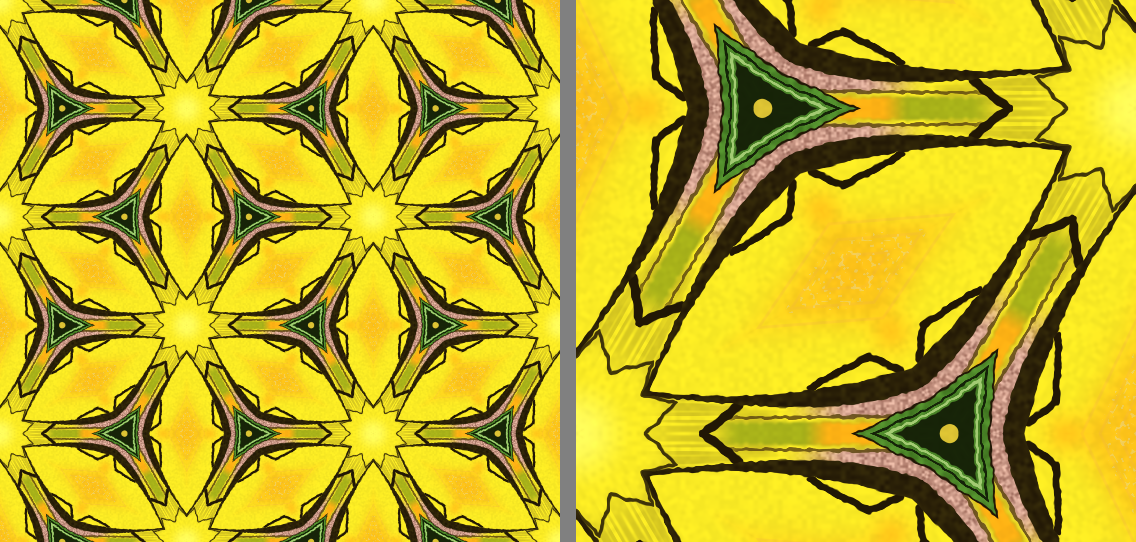
Left, the full canvas; right, a detail of the centre.
A WebGL 2 fragment shader for this pattern:

```glsl
#version 300 es
precision highp float;
uniform vec2 u_resolution;
out vec4 outColor;

const vec3 INK = vec3(0.13, 0.09, 0.02);
const vec3 YELLOW = vec3(0.98, 0.92, 0.14);
const vec3 ORANGE = vec3(1.0, 0.70, 0.08);
const vec3 PALE = vec3(0.90, 0.84, 0.55);
const vec3 GREEN = vec3(0.36, 0.62, 0.20);

float hash(vec2 p) {
  vec3 q = fract(p.xyx * 0.1031);
  q += dot(q, q.yzx + 33.33);
  return fract((q.x + q.y) * q.z);
}

float noise(vec2 p) {
  vec2 i = floor(p), f = fract(p);
  f = f * f * (3.0 - 2.0 * f);
  return mix(mix(hash(i), hash(i + vec2(1, 0)), f.x),
             mix(hash(i + vec2(0, 1)), hash(i + vec2(1, 1)), f.x), f.y);
}

float segment(vec2 p, vec2 a, vec2 b) {
  vec2 d = b - a;
  return length(p - a - d * clamp(dot(p - a, d) / dot(d, d), 0.0, 1.0));
}

// Hexagonal cell around the nearest star, folded into a 30 degree wedge
vec2 kaleidoscope(vec2 p) {
  vec2 cell = vec2(512.0, 295.6);
  vec2 a = mod(p, cell) - 0.5 * cell;
  vec2 b = mod(p + 0.5 * cell, cell) - 0.5 * cell;
  p = abs(dot(a, a) < dot(b, b) ? a : b);
  vec2 mirror = vec2(-0.5, 0.866);
  p -= 2.0 * max(dot(p, mirror), 0.0) * mirror;
  return vec2(p.x, abs(p.y));
}

void main() {
  float aa = 768.0 / u_resolution.x * 0.7;
  vec2 canvas = gl_FragCoord.xy / u_resolution * vec2(768.0, 739.0);
  vec2 p = kaleidoscope(canvas + vec2(0.0, 147.8));
  float grain = noise(p * 0.45);
  float speck = noise(p * 0.8 + 40.0);
  vec2 w = p + 1.2 * vec2(noise(p * 0.22 + 9.0) - 0.5, grain - 0.5);

  // Petal: orange heart, faint nested diamonds, pale rim
  vec2 heart = vec2(148.0 - dot(p, vec2(0.866, 0.5)), abs(dot(p, vec2(0.5, -0.866))));
  float diamond = heart.x / 52.0 + heart.y / 25.0;
  float glow = 1.0 - smoothstep(0.1, 1.7, diamond + 0.35 * (noise(p * 0.09) - 0.5));
  vec3 color = mix(YELLOW, ORANGE, 0.72 * glow);
  float ring = smoothstep(0.7, 1.0, cos(diamond * 19.0));
  color = mix(color, vec3(0.96, 0.72, 0.25), 0.3 * ring * step(diamond, 1.1));
  color = mix(color, ORANGE, 0.6 * exp(-dot(heart - vec2(0, 32), heart - vec2(0, 32)) / 90.0));
  color = mix(color, PALE, 0.5 * smoothstep(0.72, 0.85, speck) * step(diamond, 0.75));

  // Ears beside each triangle
  float ear = min(segment(w, vec2(107, 21), vec2(134, 35)), segment(w, vec2(134, 35), vec2(148, 29)));
  color = mix(color, INK, 1.0 - smoothstep(1.7 - aa, 1.7 + aa, ear));

  // Spoke: streaked yellow, olive core, pink flanks
  float offset = w.x - 68.0;
  float inset = 17.0 + 0.0018 * offset * offset - w.y;
  float streak = noise(vec2(p.x * 0.06, p.y * 0.7));
  vec3 spoke = mix(YELLOW, vec3(0.76, 0.70, 0.12), 0.6 * smoothstep(0.35, 0.8, streak) * smoothstep(28.0, 50.0, p.x));
  float shaft = smoothstep(62.0, 76.0, p.x);
  float core = 1.0 - smoothstep(3.5, 6.5, w.y);
  spoke = mix(spoke, vec3(0.66, 0.70, 0.10), shaft * core);
  spoke = mix(spoke, ORANGE, core * smoothstep(103.0, 117.0, p.x));
  float flank = smoothstep(92.0, 125.0, p.x) * smoothstep(6.0, 9.0, w.y);
  spoke = mix(spoke, mix(vec3(0.62, 0.42, 0.36), vec3(0.95, 0.76, 0.68), speck), flank);
  float rib = 1.0 - smoothstep(0.5, 0.5 + 1.5 * aa, abs(w.y - 7.3 - 0.012 * (p.x - 90.0)));
  spoke = mix(spoke, vec3(0.34, 0.25, 0.06), 0.8 * rib * shaft);
  spoke = mix(spoke, vec3(1.0, 1.0, 0.42), 0.75 * (1.0 - smoothstep(4.0, 28.0, length(p))));

  // Thin zigzag of the star and thick arrowhead of the spoke
  float zigzag = min(segment(w, vec2(32, 0), vec2(46, 14)), segment(w, vec2(46, 14), vec2(30, 17.3)));
  spoke = mix(spoke, INK, 0.85 * (1.0 - smoothstep(0.8 - aa, 0.8 + aa, zigzag)));
  float arrow = segment(w, vec2(58, 0), vec2(75, 13));
  spoke = mix(spoke, INK, 1.0 - smoothstep(2.0 - aa, 2.0 + aa, arrow));

  // Dark border that swells toward the triangle
  float border = mix(2.2, 11.0, smoothstep(45.0, 150.0, p.x));
  vec3 borderInk = mix(INK, vec3(0.30, 0.26, 0.06), 0.45 * grain);
  spoke = mix(spoke, borderInk, 1.0 - smoothstep(border - aa, border + aa, inset));
  color = mix(color, spoke, smoothstep(-aa, aa, inset));

  // Concave triangle: dark pit, green frame with pale and dark lines, gold stud
  vec2 hub = vec2(171.0 - w.x, w.y);
  float side = dot(hub, vec2(0.427, 0.904)) - 17.9;
  vec3 frame = mix(GREEN, vec3(0.24, 0.44, 0.12), grain);
  frame = mix(frame, vec3(0.08, 0.14, 0.03), 1.0 - smoothstep(0.4, 0.4 + aa, abs(side + 3.2)));
  frame = mix(frame, vec3(0.72, 0.86, 0.52), 0.8 * (1.0 - smoothstep(0.4, 0.4 + aa, abs(side + 5.6))));
  vec3 pit = vec3(0.09, 0.14, 0.03);
  frame = mix(pit, frame, smoothstep(-7.0 - aa, -7.0 + aa, side));
  float stud = length(hub);
  frame = mix(frame, vec3(0.86, 0.76, 0.20), 1.0 - smoothstep(4.5 - aa, 4.5 + aa, stud));
  color = mix(color, INK, 1.0 - smoothstep(1.0 - aa, 1.0 + aa, side));
  color = mix(color, frame, 1.0 - smoothstep(-aa, aa, side));

  // Fine mottling
  color *= 0.97 + 0.06 * grain;
  outColor = vec4(clamp(color, 0.0, 1.0), 1.0);
}
```
